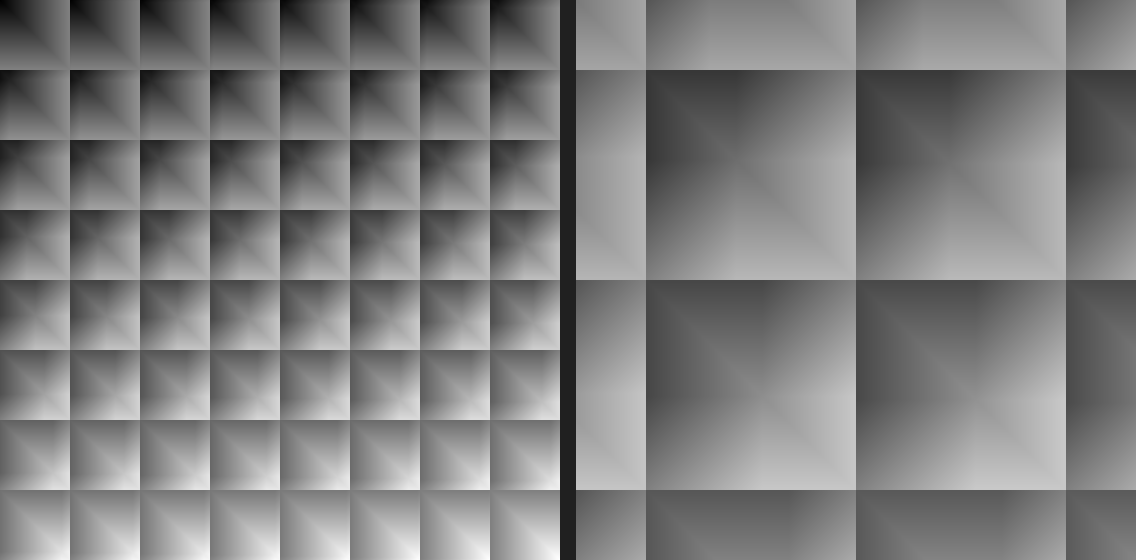
Left, the full canvas; right, a detail of the centre.
This pattern is drawn by a three.js fragment shader. Its source:

```glsl
// Eight by eight grey tiles: the lightness of a colour cube, cut into 64 slices.
varying vec2 vUv;

// Midway between the largest and the smallest channel
float lightness(vec3 c) {
  float high = max(c.r, max(c.g, c.b));
  float low = min(c.r, min(c.g, c.b));
  return 0.5 * (high + low);
}

// Red runs right, green runs down, blue rises from tile to tile
float cubeSlices(vec2 uv) {
  vec2 grid = clamp(vec2(uv.x, 1.0 - uv.y), 0.0, 0.99999) * 8.0;
  vec2 tile = floor(grid);
  float blue = (tile.y * 8.0 + tile.x) / 63.0;

  // Stretch so the first and last of 64 steps reach exactly 0 and 1
  vec2 redGreen = clamp((fract(grid) - 0.5) * 64.0 / 63.0 + 0.5, 0.0, 1.0);
  return lightness(vec3(redGreen, blue));
}

void main() {
  // Four samples per pixel smooth the tile seams
  vec2 pixel = fwidth(vUv);
  float grey = 0.0;
  for (int i = 0; i < 4; i++) {
    vec2 corner = vec2(mod(float(i), 2.0), floor(float(i) / 2.0)) - 0.5;
    grey += 0.25 * cubeSlices(vUv + corner * 0.5 * pixel);
  }
  gl_FragColor = vec4(vec3(grey), 1.0);
}
```
